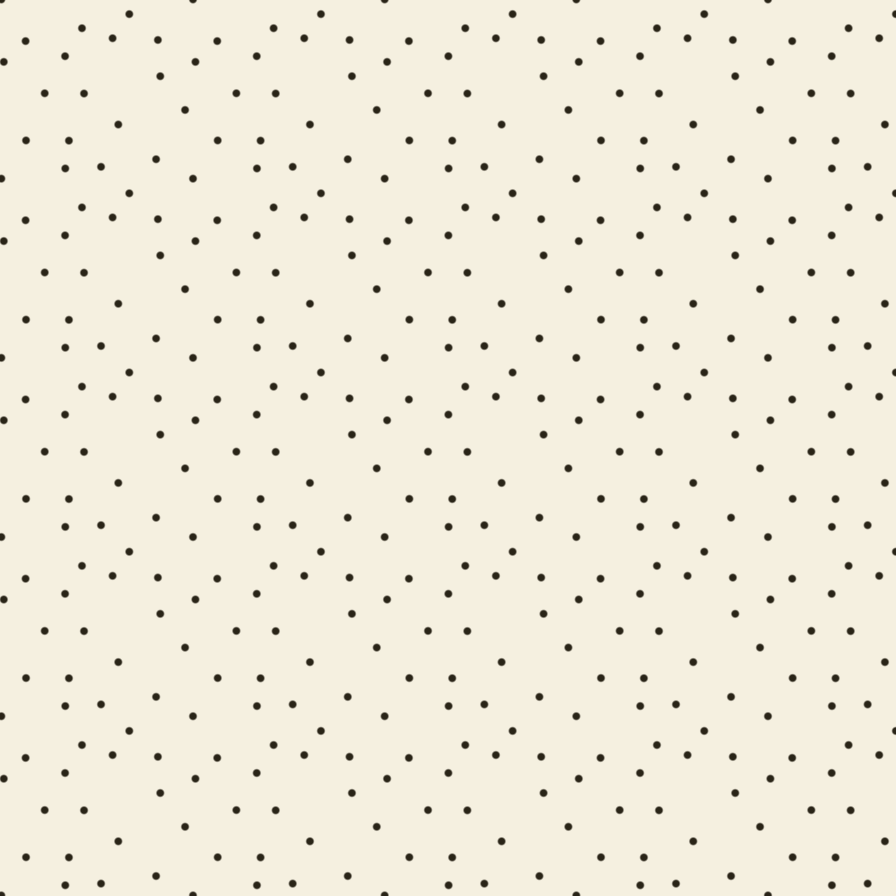
This pattern is drawn by a Shadertoy shader. Its source:

```glsl
// Small dark ink dots scattered over warm cream paper, repeating in a tile.
// Each tile holds a near-hexagonal wrapped lattice whose points are nudged by
// a hash, so the spacing is irregular but even and the tile has no seams.

#define TILE_SIZE   vec2(0.2139, 0.2)    // repeat, in canvas heights
#define DOT_COUNT   18                   // dots in one tile
#define LATTICE_STEP 5.0                 // sideways lattice steps per row
#define DOT_RADIUS  0.0042
#define JITTER      0.0145               // largest nudge of a dot
#define EDGE_SOFT   0.0013               // half width of the dot edge
#define SEED        7.0
#define PAPER_COLOR vec3(0.96, 0.94, 0.88)
#define INK_COLOR   vec3(0.16, 0.14, 0.09)

// Two random values in 0..1 from one number.
vec2 hash21(float n) {
    vec3 p = fract(vec3(n) * vec3(0.1031, 0.1030, 0.0973));
    p += dot(p, p.yzx + 33.33);
    return fract((p.xx + p.yz) * p.zy);
}

// Centre of dot number k inside the tile.
vec2 dotCenter(float k) {
    vec2 lattice = fract(vec2(k * LATTICE_STEP, k) / float(DOT_COUNT));
    vec2 rnd = hash21(k + SEED * 17.0);
    float angle = 6.2832 * rnd.x;
    return lattice * TILE_SIZE + JITTER * sqrt(rnd.y) * vec2(cos(angle), sin(angle));
}

// Distance to the nearest dot centre, measured across the tile borders.
float nearestDot(vec2 p) {
    float nearest = 1.0;
    for (int k = 0; k < DOT_COUNT; k++) {
        vec2 offset = (p - dotCenter(float(k))) / TILE_SIZE;
        offset = (offset - round(offset)) * TILE_SIZE;
        nearest = min(nearest, length(offset));
    }
    return nearest;
}

void mainImage(out vec4 fragColor, in vec2 fragCoord) {
    vec2 uv = fragCoord / iResolution.y;

    // Edge never gets thinner than about one pixel.
    float soft = max(EDGE_SOFT, 0.6 / iResolution.y);
    float ink = 1.0 - smoothstep(DOT_RADIUS - soft, DOT_RADIUS + soft, nearestDot(uv));

    fragColor = vec4(mix(PAPER_COLOR, INK_COLOR, ink), 1.0);
}
```
